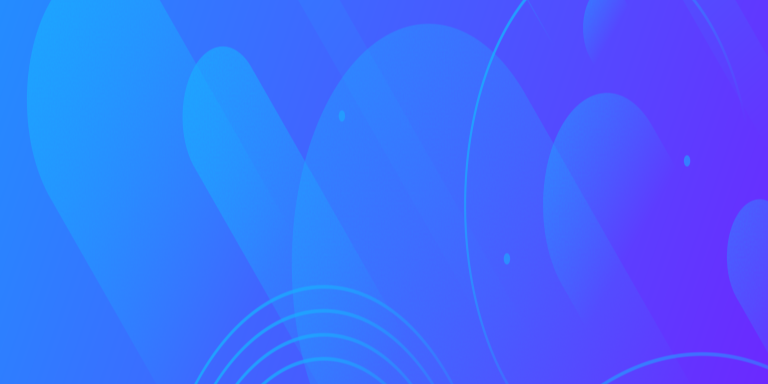
A WebGL 1 fragment shader for this background:

```glsl
precision highp float;
// Blue to violet gradient with slanted fading capsules, thin rings and small dots.

uniform vec2 u_resolution;

#define BLUE vec3(0.14, 0.55, 1.0)
#define VIOLET vec3(0.42, 0.16, 1.0)
#define GLOW vec3(0.10, 0.68, 1.0)
#define SQUEEZE 0.57        // width of a round shape relative to its height
#define STROKE 0.0048       // half thickness of a ring
#define RING_ALPHA 0.82
#define DOT_RADIUS 0.0145
#define GRAIN_SCALE 150.0
#define GRAIN_AMOUNT 0.14

const vec2 SLANT = vec2(0.70711, 0.70711);  // down and to the right

float fill(float dist) {
  float aa = 1.2 / u_resolution.y;
  return 1.0 - smoothstep(-aa, aa, dist);
}

// Fades from 1 to 0 along the slant, from -radius to reach.
float slantFade(float along, float radius, float reach) {
  return 1.0 - clamp((along + radius) / (reach + radius), 0.0, 1.0);
}

vec2 gradientAt(vec2 cell) {
  float angle = 6.2832 * fract(sin(dot(cell, vec2(127.1, 311.7))) * 43758.5);
  return vec2(cos(angle), sin(angle));
}

float gradientNoise(vec2 p) {
  vec2 i = floor(p), f = fract(p);
  vec2 w = f * f * (3.0 - 2.0 * f);
  vec2 e = vec2(1.0, 0.0);
  float top = mix(dot(gradientAt(i), f), dot(gradientAt(i + e), f - e), w.x);
  float low = mix(dot(gradientAt(i + e.yx), f - e.yx),
                  dot(gradientAt(i + 1.0), f - 1.0), w.x);
  return mix(top, low, w.y);
}

// Endless capsule with a round upper end.
float capsule(vec2 p, vec2 center, float radius, float reach) {
  p -= center;
  float along = dot(p, SLANT);
  float across = dot(p, vec2(SLANT.y, -SLANT.x));
  float dist = length(vec2(min(along, 0.0), across)) - radius;
  return fill(dist) * slantFade(along, radius, reach);
}

float ring(vec2 p, vec2 center, float radius) {
  p -= center;
  float line = fill(abs(length(p) - radius) - STROKE);
  return line * slantFade(dot(p, SLANT), radius, radius * 0.45);
}

// Slanted stripe between two crossings of the top edge.
float stripe(vec2 p, float left, float right, float depth) {
  float offset = p.x - p.y;
  float dist = max(left - offset, offset - right) * SLANT.x;
  return fill(dist) * (1.0 - clamp(p.y / depth, 0.0, 1.0));
}

float dotMark(vec2 p, vec2 center) {
  return fill(length(p - center) - DOT_RADIUS);
}

void main() {
  vec2 uv = gl_FragCoord.xy / u_resolution;
  // y runs down from 0 to 1; x is widened so ellipses become circles
  vec2 p = vec2(uv.x * 2.0 / SQUEEZE, 1.0 - uv.y);

  // Base gradient
  vec3 color = mix(BLUE, VIOLET, 0.85 * uv.x + 0.15 * p.y);

  // Faint stripes
  color = mix(color, GLOW, 0.13 * stripe(p, 1.362, 1.552, 0.9));
  color = mix(color, GLOW, 0.10 * stripe(p, 3.120, 3.360, 0.4));
  color = mix(color, GLOW, 0.25 * stripe(p, 2.408, 2.414, 0.12));

  // Capsules, with grain in their glow
  float grain = 1.0 + GRAIN_AMOUNT * gradientNoise(p * GRAIN_SCALE);
  color = mix(color, GLOW, 0.72 * grain * capsule(p, vec2(0.482, 0.260), 0.359, 0.85));
  color = mix(color, GLOW, 0.68 * grain * capsule(p, vec2(1.018, 0.305), 0.184, 1.00));
  color = mix(color, GLOW, 0.38 * grain * capsule(p, vec2(1.958, 0.687), 0.625, 1.20));
  color = mix(color, GLOW, 0.42 * grain * capsule(p, vec2(2.773, 0.534), 0.292, 0.16));
  color = mix(color, GLOW, 0.36 * grain * capsule(p, vec2(3.471, 0.669), 0.150, 0.40));
  color = mix(color, GLOW, 0.40 * grain * capsule(p, vec2(2.773, 0.073), 0.109, 0.03));

  // Large ring, corner ring and the nested rings at the bottom
  float rings = ring(p, vec2(2.784, 0.534), 0.659);
  rings = max(rings, 0.75 * ring(p, vec2(3.207, 2.245), 1.323));
  for (int i = 0; i < 4; i++) {
    rings = max(rings, ring(p, vec2(1.480, 1.552), 0.805 - 0.0625 * float(i)));
  }
  color = mix(color, GLOW, RING_ALPHA * rings);

  // Dots
  float dots = dotMark(p, vec2(1.562, 0.302));
  dots += dotMark(p, vec2(2.316, 0.674));
  dots += dotMark(p, vec2(3.139, 0.419));
  color = mix(color, GLOW, 0.6 * dots);

  gl_FragColor = vec4(color, 1.0);
}
```
